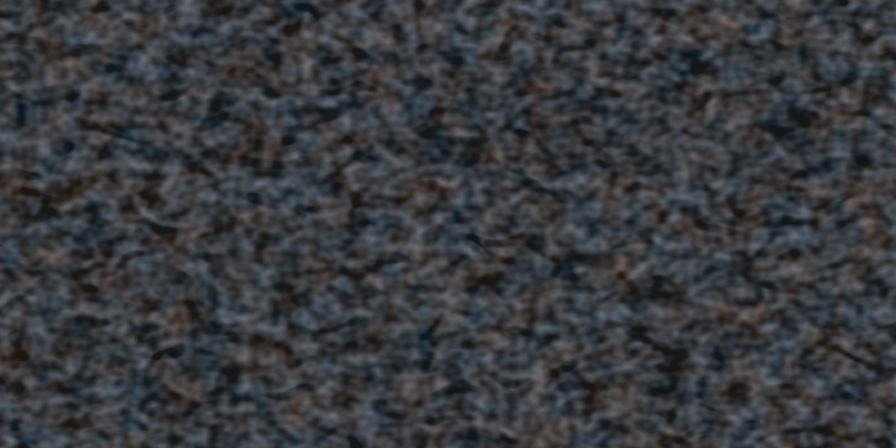
This texture is drawn by a WebGL 2 fragment shader. Its source:

```glsl
#version 300 es
precision highp float;
// Dark blue-grey pebbled leather: soft small grains broken by wandering black creases.

#define BASE_TONE 0.247
#define GRAIN_FREQ vec2(22.0, 31.0)
#define FINE_FREQ vec2(44.0, 56.0)
#define PIT_FREQ vec2(13.0, 27.0)
#define CREASE_FREQ vec2(5.5, 10.0)
#define GRAIN_CONTRAST 0.20
#define FINE_CONTRAST 0.15
#define PIT_DEPTH 0.10
#define CREASE_DEPTH 0.10
#define WARP_AMOUNT 0.035
#define TINT_AMOUNT 0.06
#define GREY_TINT vec3(0.97, 1.0, 1.07)

uniform vec2 u_resolution;
out vec4 outColor;

float hash(vec2 cell) {
    return fract(sin(dot(cell, vec2(127.1, 311.7))) * 43758.5453);
}

// Slope contribution of one lattice corner
float corner(vec2 cell, vec2 offset) {
    float angle = 6.28318 * hash(cell);
    return dot(vec2(cos(angle), sin(angle)), offset);
}

// Gradient noise, roughly -0.7 to 0.7
float noise(vec2 p) {
    vec2 cell = floor(p);
    vec2 f = p - cell;
    vec2 w = f * f * f * (f * (f * 6.0 - 15.0) + 10.0);
    vec2 e = vec2(1.0, 0.0);
    float low = mix(corner(cell, f), corner(cell + e.xy, f - e.xy), w.x);
    float high = mix(corner(cell + e.yx, f - e.yx), corner(cell + e.xx, f - e.xx), w.x);
    return mix(low, high, w.y);
}

void main() {
    vec2 p = gl_FragCoord.xy / u_resolution.y;

    // Bend the domain so that rows of grains wander
    vec2 bend = vec2(noise(p * 8.0 + 3.7), noise(p * 8.0 + 41.3));
    vec2 q = p + WARP_AMOUNT * bend;

    // Grains, fine roughness and broad unevenness
    float tone = BASE_TONE;
    tone += GRAIN_CONTRAST * noise(q * GRAIN_FREQ + 11.2);
    tone += FINE_CONTRAST * noise(p * FINE_FREQ + 67.4);
    tone += 0.05 * noise(p * 4.0 + 23.6);

    // Flattened dark pits between grains
    float pit = smoothstep(0.08, 0.42, noise(q * PIT_FREQ + 89.1));
    tone -= PIT_DEPTH * pit;

    // Longer creases, broken into short runs
    float crease = 1.0 - smoothstep(0.0, 0.13, abs(noise(q * CREASE_FREQ + 131.8)));
    float run = smoothstep(-0.02, 0.25, noise(p * 9.0 + 157.5));
    tone -= CREASE_DEPTH * crease * run;

    // Soft floor keeps the deepest shadows charcoal
    float lift = tone - 0.08;
    tone = 0.08 + 0.5 * (lift + sqrt(lift * lift + 0.0006));

    // Drifting cool and warm tints
    float coolness = noise(p * 11.0 + 193.2) + 0.7 * noise(p * 27.0 + 211.9);
    vec3 color = tone * GREY_TINT + TINT_AMOUNT * coolness * vec3(-1.0, 0.1, 0.8);

    outColor = vec4(clamp(color, 0.0, 1.0), 1.0);
}
```
